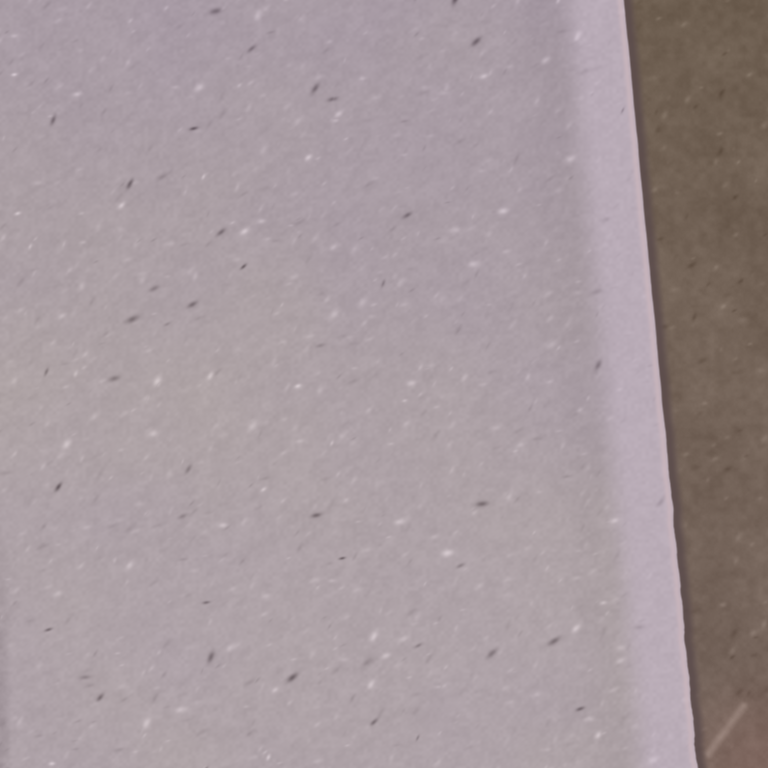
A Shadertoy shader for this texture:

```glsl
// A pale, speckled slab with a soft bevel, ending at a slanted edge over brown ground.
// Value noise tints both surfaces; jittered grid cells scatter slanted flecks,
// and signed distance from the edge shapes the bevel, bright rim and shadow.

// Integer hash of a lattice cell, giving two values in 0..1.
vec2 hash2(vec2 cell, int seed) {
    uvec2 q = uvec2(ivec2(cell) + ivec2(seed * 37, seed * 113));
    uint h = q.x * 1597334673u ^ q.y * 3812015801u;
    h = (h ^ (h >> 15)) * 2246822519u;
    h ^= h >> 13;
    uint k = h * 3266489917u;
    k ^= k >> 16;
    return vec2(h & 65535u, k & 65535u) / 65535.0;
}

float valueNoise(vec2 p, int seed) {
    vec2 i = floor(p), f = fract(p);
    f = f * f * (3.0 - 2.0 * f);
    float low = mix(hash2(i, seed).x, hash2(i + vec2(1, 0), seed).x, f.x);
    float high = mix(hash2(i + vec2(0, 1), seed).x, hash2(i + 1.0, seed).x, f.x);
    return mix(low, high, f.y);
}

// Layered noise centred on zero.
float fbm(vec2 p, int seed) {
    float sum = 0.0, amp = 0.5;
    for (int i = 0; i < 4; i++) {
        sum += amp * (valueNoise(p, seed + i) - 0.5);
        p = p * 2.03 + 7.1;
        amp *= 0.5;
    }
    return sum;
}

vec2 rotate(vec2 p, float angle) {
    float c = cos(angle), s = sin(angle);
    return vec2(c * p.x + s * p.y, c * p.y - s * p.x);
}

// Soft slanted ellipses, at most one in each cell; size is in canvas units.
float flecks(vec2 p, float cells, float density, vec2 size, int seed) {
    vec2 home = floor(p * cells);
    float cover = 0.0;
    for (int j = -1; j <= 1; j++)
    for (int i = -1; i <= 1; i++) {
        vec2 cell = home + vec2(i, j);
        vec2 place = hash2(cell, seed);
        vec2 kind = hash2(cell, seed + 1);
        vec2 shape = hash2(cell, seed + 2);
        vec2 d = rotate(p - (cell + place) / cells, mix(0.1, 1.2, shape.x));
        d /= size * mix(0.6, 1.3, shape.y);
        float strength = step(kind.x, density) * mix(0.3, 1.0, kind.y);
        cover = max(cover, strength * exp(-dot(d, d)));
    }
    return cover;
}

float segmentDistance(vec2 p, vec2 a, vec2 b) {
    vec2 ab = b - a;
    return length(p - a - ab * clamp(dot(p - a, ab) / dot(ab, ab), 0.0, 1.0));
}

// Horizontal position of the slab's border, rougher towards the bottom.
float borderX(float y) {
    float rough = mix(0.006, 0.0015, smoothstep(0.1, 0.55, y));
    return 0.908 - 0.0955 * y + rough * fbm(vec2(y * 32.0, 3.0), 5);
}

vec3 slabColor(vec2 p, float d) {
    vec3 warm = vec3(0.685, 0.642, 0.648);
    vec3 violet = vec3(0.662, 0.612, 0.652);
    float tint = 0.32 + 0.35 * smoothstep(0.4, 1.0, p.y) + 1.1 * fbm(p * 4.0, 11);
    vec3 col = mix(warm, violet, clamp(tint, 0.0, 1.0));
    col += 0.012 * smoothstep(0.75, 0.1, p.y) - 0.006;

    // Bevel: a pale lavender band just inside the border.
    float bevel = smoothstep(-0.095, -0.05, d);
    col = mix(col, vec3(0.735, 0.682, 0.728), 0.85 * bevel);
    col -= 0.018 * exp(-pow((d + 0.105) / 0.035, 2.0));

    // Fine grain, drawn out along the slant of the flecks.
    vec2 g = rotate(p, 0.65);
    col += 0.045 * fbm(g * vec2(55.0, 110.0), 21) * (1.0 - 0.4 * bevel);
    col += 0.022 * (valueNoise(p * 210.0, 31) - 0.5);

    // Pale and dark chips, faint small ones under sparse strong ones.
    float calm = 1.0 - 0.55 * bevel;
    col += calm * 0.055 * flecks(p, 42.0, 0.4, vec2(0.0055, 0.0026), 41);
    col += calm * 0.14 * flecks(p, 20.0, 0.25, vec2(0.006, 0.0034), 51);
    col -= calm * 0.05 * flecks(p, 36.0, 0.3, vec2(0.0065, 0.0024), 61);
    col -= calm * 0.25 * flecks(p, 17.0, 0.2, vec2(0.0065, 0.0028), 71);

    // Worn left border near the bottom.
    float worn = smoothstep(0.018, 0.0, p.x) * smoothstep(0.4, 0.1, p.y);
    return col - worn * (0.05 + 0.12 * fbm(p * 50.0, 81));
}

vec3 groundColor(vec2 p) {
    vec3 col = mix(vec3(0.465, 0.398, 0.365), vec3(0.435, 0.375, 0.320), p.y);
    col += 0.07 * fbm(p * 14.0, 91) + 0.07 * fbm(p * 95.0, 101);
    col += 0.07 * flecks(p, 34.0, 0.3, vec2(0.005, 0.003), 111);
    col -= 0.07 * flecks(p, 30.0, 0.35, vec2(0.006, 0.003), 121);
    // Reddish corner and a pale scratch beside it.
    col += vec3(0.035, 0.008, 0.01) * smoothstep(0.16, 0.0, length(p - vec2(1.0, 0.0)));
    float scratch = segmentDistance(p, vec2(0.922, 0.018), vec2(0.968, 0.08));
    return col + 0.09 * smoothstep(0.009, 0.0, scratch);
}

void mainImage(out vec4 fragColor, in vec2 fragCoord) {
    vec2 p = fragCoord / iResolution.xy;
    float d = p.x - borderX(p.y);
    float soft = max(0.0018, 1.0 / iResolution.x);

    vec3 slab = slabColor(p, d);
    slab = mix(slab, vec3(0.79, 0.71, 0.735), 0.75 * exp(-pow((d + 0.005) / 0.004, 2.0)));

    float shadow = smoothstep(0.017, 0.004, d);
    vec3 ground = mix(groundColor(p), vec3(0.355, 0.295, 0.295), 0.85 * shadow);

    fragColor = vec4(mix(slab, ground, smoothstep(-soft, soft, d)), 1.0);
}
```
